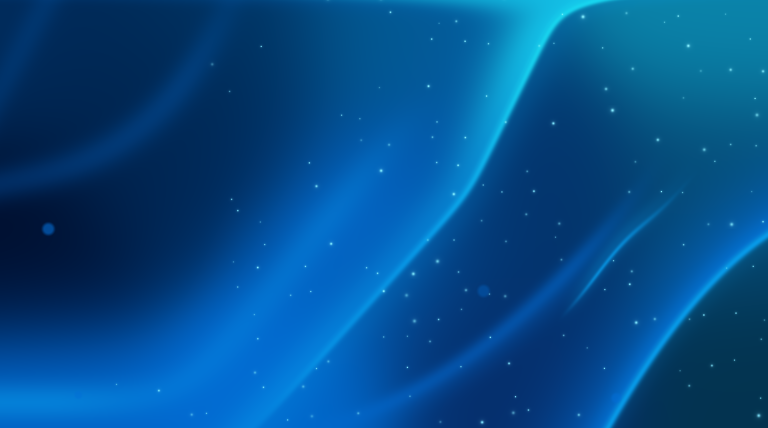
Reproduce this background procedurally as a WebGL 2 fragment shader.

```glsl
#version 300 es
precision highp float;
// Flowing ribbons of blue light over a deep navy and teal backdrop.
// Soft colour pools are blended by Gaussian weight; curves given as formulas
// carry one-sided glows and bright rims; hashed cells scatter the sparks.

uniform vec2 u_resolution;
out vec4 fragColor;

const vec3 CYAN = vec3(0.10, 0.87, 0.96);
const vec3 AZURE = vec3(0.03, 0.62, 0.93);
const vec3 BLUE = vec3(0.01, 0.43, 0.84);
const vec3 SPARK = vec3(0.50, 0.88, 1.00);
const float POOL_RADIUS = 0.24;
const float RIM_WIDTH = 0.009;
const float CELL_SIZE = 0.058;

// Backdrop pools: centres and their colours
const int POOLS = 14;
const vec2 POOL_AT[POOLS] = vec2[](
    vec2(0.05, 0.95), vec2(0.50, 0.92), vec2(0.95, 0.95), vec2(1.72, 0.96),
    vec2(0.06, 0.40), vec2(0.45, 0.58), vec2(0.85, 0.48), vec2(1.25, 0.52),
    vec2(1.70, 0.55), vec2(0.10, 0.02), vec2(0.62, 0.06), vec2(1.20, 0.12),
    vec2(1.76, 0.08), vec2(0.33, 0.76));
const vec3 POOL_COLOR[POOLS] = vec3[](
    vec3(0.00, 0.17, 0.36), vec3(0.00, 0.21, 0.40), vec3(0.01, 0.35, 0.57),
    vec3(0.04, 0.52, 0.67), vec3(0.00, 0.05, 0.17), vec3(0.00, 0.16, 0.35),
    vec3(0.01, 0.34, 0.65), vec3(0.01, 0.20, 0.42), vec3(0.02, 0.29, 0.46),
    vec3(0.00, 0.36, 0.74), vec3(0.00, 0.41, 0.80), vec3(0.02, 0.18, 0.42),
    vec3(0.01, 0.20, 0.31), vec3(0.00, 0.13, 0.29));

// Large dim orbs: centre, radius, strength
const vec4 ORBS[4] = vec4[](
    vec4(0.113, 0.465, 0.017, 0.60), vec4(1.130, 0.320, 0.017, 0.35),
    vec4(1.440, 0.070, 0.014, 0.50), vec4(0.183, 0.077, 0.011, 0.45));

float gauss(float d, float w) { return exp(-d * d / (w * w)); }

float softplus(float v, float w) { return w * log(1.0 + exp(v / w)); }

vec3 hash3(vec2 c) {
    vec3 q = fract(vec3(c.xyx) * vec3(0.1031, 0.1030, 0.0973));
    q += dot(q, q.yxz + 33.33);
    return fract((q.xxy + q.yzz) * q.zyx);
}

vec3 backdrop(vec2 p) {
    vec3 sum = vec3(0.0);
    float total = 0.0;
    for (int i = 0; i < POOLS; i++) {
        float w = gauss(distance(p, POOL_AT[i]), POOL_RADIUS) + 1e-4;
        sum += w * POOL_COLOR[i];
        total += w;
    }
    return sum / total;
}

// Horizontal place of the main ribbon's rim at height y
float mainRim(float y) {
    return 0.60 + 0.90 * y - 0.41 * softplus(y - 0.55, 0.025)
        + 0.085 * exp((y - 1.0) / 0.022);
}

vec3 mainRibbon(vec3 col, vec2 p) {
    float slope = (mainRim(p.y + 0.005) - mainRim(p.y - 0.005)) / 0.01;
    float d = (p.x - mainRim(p.y)) / sqrt(1.0 + slope * slope);
    float left = 1.0 - smoothstep(-0.012, 0.010, d);
    float high = smoothstep(0.35, 0.95, p.y);
    vec3 tint = mix(AZURE, CYAN, high);
    col = mix(col, BLUE, 0.50 * left * gauss(d, 0.24) * (1.0 - 0.5 * high));
    col = mix(col, tint, left * gauss(d, mix(0.06, 0.095, high)) * mix(0.32, 0.80, high));
    col = mix(col, AZURE, 0.16 * gauss(d, 0.055));
    float rim = gauss(d, RIM_WIDTH) * mix(0.60, 0.85, smoothstep(0.1, 0.55, p.y));
    return mix(col, tint, rim * smoothstep(-0.06, 0.20, p.y));
}

vec3 sideRibbons(vec3 col, vec2 p) {
    // Wide band sweeping along the lower left, then up
    float lift = softplus(p.x - 0.44, 0.06);
    float bend = 1.3 * smoothstep(0.32, 0.58, p.x);
    float d = (p.y - 0.06 - 1.3 * lift) / sqrt(1.0 + bend * bend);
    float fade = 1.0 - smoothstep(0.45, 0.82, p.y);
    col = mix(col, BLUE, 0.50 * gauss(d, 0.13) * fade);
    col = mix(col, AZURE, gauss(d, 0.042) * fade * mix(0.50, 0.30, smoothstep(0.1, 0.4, p.x)));

    // Thin arc right of the main ribbon
    float t = p.x - 0.81;
    d = (p.y - 0.02 - 0.33 * t - 0.66 * t * t) / sqrt(1.0 + pow(0.33 + 1.32 * t, 2.0));
    fade = smoothstep(-0.15, 0.15, t) * (1.0 - smoothstep(0.50, 0.76, t));
    col = mix(col, BLUE, fade * (0.35 * gauss(d, 0.020) + 0.22 * gauss(d + 0.018, 0.035)));

    // Short bright strand
    t = p.x - 1.40;
    d = (p.y - 0.365 - 1.12 * t + 0.5 * t * t - 0.006 * sin(30.0 * t)) / 1.5;
    fade = smoothstep(-0.10, 0.0, t) * (1.0 - smoothstep(0.02, 0.24, t));
    col = mix(col, AZURE, fade * (0.55 * gauss(d, 0.005) + 0.28 * gauss(d - 0.008, 0.020)));

    // Lower right ribbon, glowing on its upper side
    t = p.x - 1.42;
    d = (p.y - 1.75 * t + 1.45 * t * t) / sqrt(1.0 + pow(1.75 - 2.9 * t, 2.0));
    float upper = smoothstep(-0.010, 0.012, d);
    col = mix(col, BLUE, upper * (0.60 * gauss(d, 0.12) + 0.25 * gauss(d, 0.04)));
    col = mix(col, AZURE, 0.80 * gauss(d, RIM_WIDTH) + 0.12 * gauss(d, 0.035));

    // Faint arcs in the upper left
    d = (p.y - 0.57 - 0.2 * p.x - 1.9 * pow(p.x, 3.0)) / sqrt(1.0 + pow(0.2 + 5.7 * p.x * p.x, 2.0));
    col = mix(col, BLUE, 0.27 * gauss(d, 0.040) * (1.0 - smoothstep(0.4, 0.65, p.x)));
    d = (p.y - 0.79 - 1.9 * p.x) / 2.15;
    return mix(col, BLUE, 0.16 * gauss(d, 0.035));
}

vec3 sparks(vec2 p) {
    vec2 cell = floor(p / CELL_SIZE);
    vec3 h = hash3(cell + 7.0), k = hash3(cell + 91.0);
    vec2 at = (cell + 0.2 + 0.6 * h.xy) * CELL_SIZE;
    float density = 0.42 * smoothstep(-0.25, 0.25, at.x - 0.45 * at.y - 0.25);
    float size = mix(0.0016, 0.0040, k.x * k.x);
    float glow = gauss(distance(p, at), size) + 0.12 * gauss(distance(p, at), 2.5 * size);
    return SPARK * glow * step(h.z, density) * mix(0.30, 0.95, k.y);
}

void main() {
    vec2 p = gl_FragCoord.xy / u_resolution.y;
    vec3 col = mainRibbon(sideRibbons(backdrop(p), p), p);
    for (int i = 0; i < 4; i++) {
        float disc = 1.0 - smoothstep(0.5, 1.1, distance(p, ORBS[i].xy) / ORBS[i].z);
        col = mix(col, BLUE, disc * ORBS[i].w);
    }
    col += sparks(p) * (1.0 - col);
    fragColor = vec4(col, 1.0);
}
```
